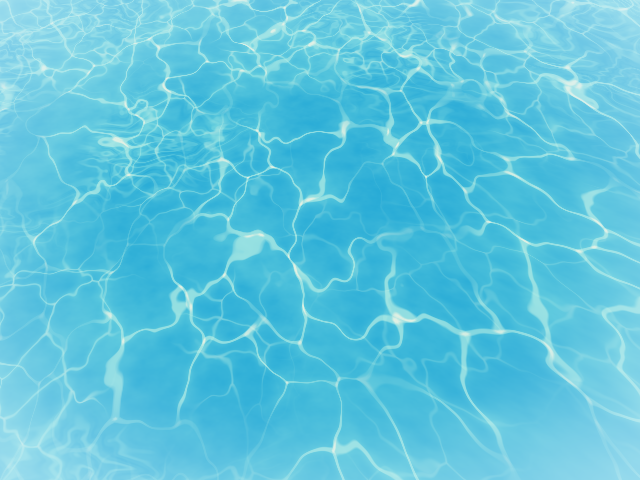
Give the GLSL for this texture, as a WebGL 1 fragment shader.

```glsl
precision highp float;

uniform vec2 u_resolution;

vec2 hash2(vec2 p) {
  return fract(sin(vec2(dot(p, vec2(127.1, 311.7)), dot(p, vec2(269.5, 183.3)))) * 43758.5453);
}

vec2 noise2(vec2 p) {
  vec2 i = floor(p);
  vec2 f = fract(p);
  f = f * f * (3.0 - 2.0 * f);
  return mix(mix(hash2(i), hash2(i + vec2(1.0, 0.0)), f.x),
             mix(hash2(i + vec2(0.0, 1.0)), hash2(i + vec2(1.0, 1.0)), f.x), f.y);
}

float fbm(vec2 p) {
  float sum = 0.0;
  float weight = 0.5;
  for (int i = 0; i < 4; i++) {
    sum += weight * noise2(p).x;
    p = mat2(1.6, 1.2, -1.2, 1.6) * p + 3.7;
    weight *= 0.5;
  }
  return sum;
}

vec2 warp(vec2 p) {
  return p + 0.9 * (noise2(p * 0.9) - 0.5) + 0.4 * (noise2(p * 2.3 + 9.0) - 0.5)
           + 0.16 * (noise2(p * 5.0 + 4.0) - 0.5);
}

// Cell net: x is the gap to the nearest border, y the gap to the nearest junction
vec2 cellNet(vec2 p) {
  vec2 cell = floor(p);
  vec3 nearest = vec3(9.0);
  for (int y = -1; y <= 1; y++) {
    for (int x = -1; x <= 1; x++) {
      vec2 id = cell + vec2(float(x), float(y));
      float d = length(id + 0.05 + 0.9 * hash2(id) - p);
      if (d < nearest.x) nearest = vec3(d, nearest.xy);
      else if (d < nearest.y) nearest = vec3(nearest.x, d, nearest.y);
      else nearest.z = min(nearest.z, d);
    }
  }
  return nearest.yz - nearest.x;
}

void main() {
  vec2 p = (gl_FragCoord.xy - 0.5 * u_resolution) / u_resolution.y;
  float aspect = u_resolution.x / u_resolution.y;

  // Tilted water surface, with cells drawn out diagonally on the right
  float depth = 1.8 - p.y;
  vec2 surface = 14.0 * vec2(p.x / depth, 1.8 / depth - 1.0);
  vec2 drift = vec2(0.75, -0.66);
  surface -= drift * dot(surface, drift) * 0.32 * smoothstep(-0.2, 0.8, p.x);
  float pixel = 14.0 / (depth * u_resolution.y);
  float busy = clamp(smoothstep(0.05, -0.5, p.x) + smoothstep(0.1, 0.45, p.y), 0.0, 1.0);

  // Main light net, thin with a few ribbons
  vec2 net = cellNet(warp(surface + 20.0));
  float swell = noise2(surface * 1.1 + 31.0).x;
  float junction = exp(-net.y * 8.0);
  float width = 0.03 + 0.2 * pow(swell, 6.0) + 0.06 * junction;
  float strength = mix(0.2, 1.0, smoothstep(0.25, 0.65, noise2(surface * 1.1 + 50.0).y));
  float line = smoothstep(width + 1.2 * pixel, width * 0.5, net.x) * strength;
  float rim = smoothstep(0.03 + pixel, 0.0, abs(net.x - width)) * smoothstep(0.07, 0.13, width);
  float glow = exp(-net.x * 7.0) * strength;

  // Finer net from overlapping waves
  vec2 fineNet = cellNet(warp(mat2(1.2, 0.8, -0.8, 1.2) * surface + 70.0));
  float fineMask = smoothstep(0.25, 0.65, noise2(surface * 0.8 + 12.0).x) * mix(0.4, 1.0, busy);
  float fineLine = smoothstep(0.06 + 1.5 * pixel, 0.01, fineNet.x) * fineMask;
  float fineGlow = exp(-fineNet.x * 6.0) * fineMask;

  // Flattened surface ripples with sharp crests
  float wave = fbm(surface * vec2(0.8, 1.5) + 0.6 * noise2(surface * 1.5) + 5.0);
  float crest = abs(fract(wave * 8.0) - 0.5);
  float calm = smoothstep(0.35, 0.65, noise2(surface * 0.6 + 90.0).y);
  float ripple = smoothstep(0.2, 0.02, crest) * busy * calm;
  float trough = smoothstep(0.3, 0.48, crest) * busy * calm;
  float patches = smoothstep(0.3, 0.65, fbm(surface * 0.9 + 40.0));
  float grain = fbm(surface * vec2(4.0, 7.0)) - 0.47;

  // Water and light colours
  vec3 deepWater = vec3(0.155, 0.67, 0.84);
  vec3 shallowWater = vec3(0.39, 0.81, 0.87);
  vec3 paleLight = vec3(0.62, 0.90, 0.89);
  vec3 hotLight = vec3(0.88, 0.94, 0.89);
  float tone = 0.1 + 0.32 * patches + 0.45 * glow + 0.45 * fineGlow + 0.3 * ripple
             - 0.2 * trough + 0.12 * busy + 0.4 * grain;
  vec3 color = mix(deepWater, shallowWater, clamp(tone, 0.0, 1.0));
  color = mix(color, paleLight, clamp(0.75 * line + 0.5 * fineLine + 0.22 * ripple, 0.0, 0.9));
  float spark = smoothstep(0.45, 0.85, junction);
  float hot = line * (0.9 * spark + 0.4 * rim + 0.1) + 0.4 * fineLine * exp(-fineNet.y * 9.0);
  color = mix(color, hotLight, clamp(hot, 0.0, 1.0));

  // Milky fade toward the borders
  float reach = length(p * vec2(2.0 / aspect, 2.0));
  color = mix(color, vec3(0.82, 0.94, 0.98), 0.62 * smoothstep(0.55, 1.55, reach));
  gl_FragColor = vec4(color, 1.0);
}
```
